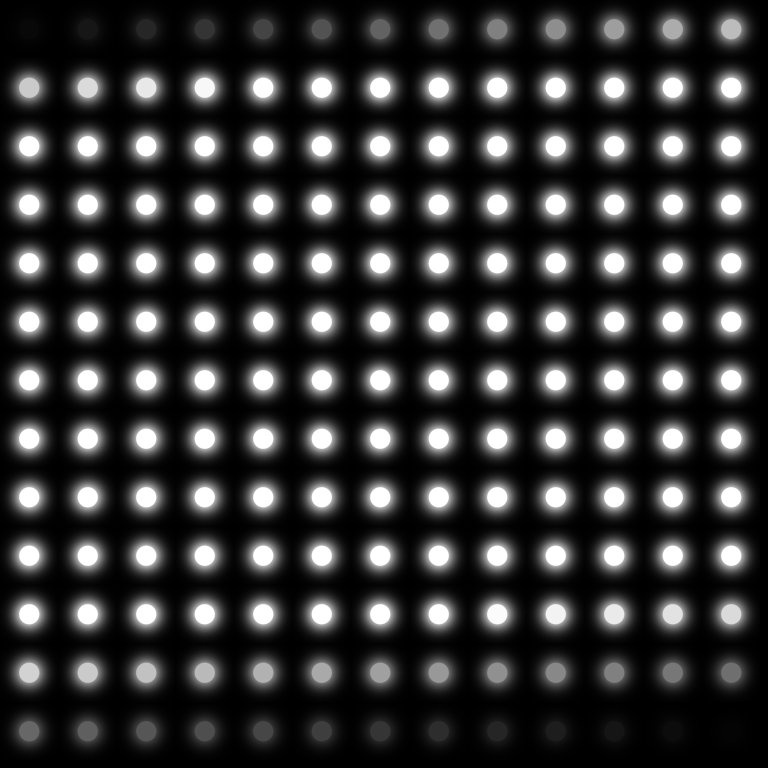
This pattern is drawn by a Shadertoy shader. Its source:

```glsl
const float COUNT = 13.0;

// Brightness of a dot by its reading order: quick rise, hold, slow fall
float envelope(float index) {
    float rise = (index + 0.5) / 17.0;
    float fall = (COUNT * COUNT - 0.5 - index) / 31.0;
    return clamp(min(rise, fall), 0.0, 1.0);
}

// Flat core with a soft halo; r is the distance in cells
float glowDot(float r, float blur) {
    float core = 1.0 - smoothstep(-blur, blur, r - 0.172);
    float halo = 1.15 * exp(-16.5 * r * r);
    return mix(halo, 1.0, core);
}

void mainImage(out vec4 fragColor, in vec2 fragCoord) {
    // Cells are laid out from the upper left, leaving a thin margin
    float cellSize = 39.0 / 512.0;
    vec2 uv = fragCoord / iResolution.xy;
    vec2 grid = vec2(uv.x, 1.0 - uv.y) / cellSize;
    vec2 cell = floor(grid);
    float blur = 0.75 / (cellSize * iResolution.y);

    float inside = step(max(cell.x, cell.y), COUNT - 0.5);
    float level = envelope(cell.x + cell.y * COUNT);
    float light = glowDot(length(fract(grid) - 0.5), blur) * level * inside;

    fragColor = vec4(vec3(light), 1.0);
}
```
